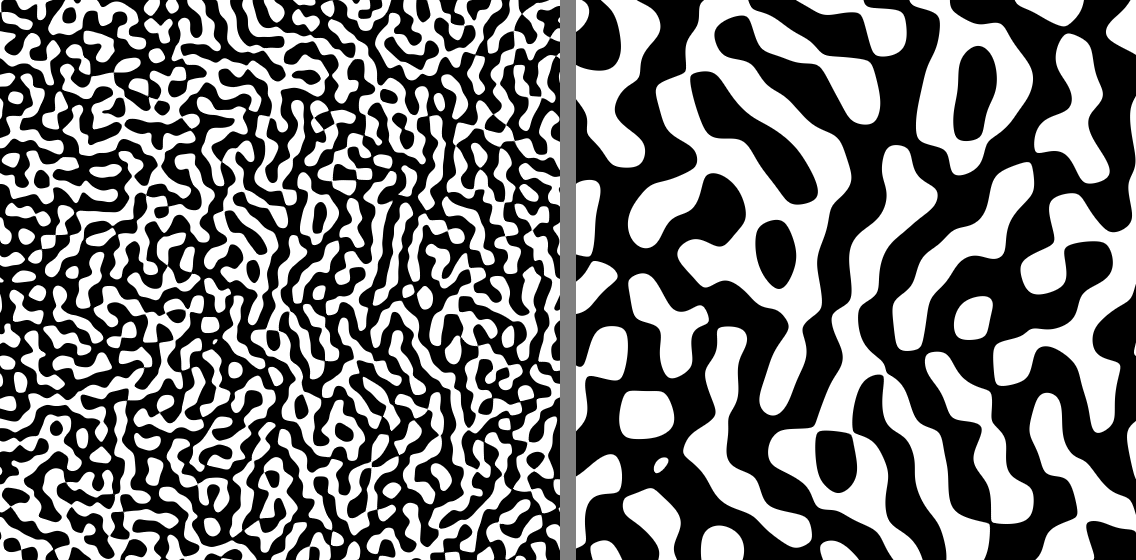
Left: the whole. Right: its middle third, enlarged.
Reproduce this texture procedurally as a WebGL 2 fragment shader.

```glsl
#version 300 es
precision highp float;
// Black and white labyrinth of short winding worms, dots and rings.
// Many small windowed waves of nearly one wavelength are scattered over a cell
// grid and summed; the sign of the sum picks the ink.

uniform vec2 u_resolution;
out vec4 fragColor;

const float WAVES_PER_CANVAS = 26.0;  // stripe periods across the canvas
const float CELL_PERIODS = 2.2;       // cell size and window radius, in periods
const int   WAVES_PER_CELL = 10;
const float FREQUENCY_JITTER = 0.12;  // relative spread of the wavelength
const float SPREAD_LOOSE = 1.57;      // half range of directions, all ways
const float SPREAD_UPRIGHT = 1.05;    // half range where stripes stand upright
const float LEAN = 0.45;              // slow drift of the main direction
const float THRESHOLD = 0.11;         // above zero gives slightly more dark
const vec3  DARK = vec3(0.0);
const vec3  LIGHT = vec3(1.0);
const float TAU = 6.2831853;

// Three random numbers from 0 to 1 for an integer lattice point.
vec3 hash3(ivec3 p) {
    uvec3 v = uvec3(p + 4096) * 1664525u + 1013904223u;
    v.x += v.y * v.z; v.y += v.z * v.x; v.z += v.x * v.y;
    v ^= v >> 16u;
    v.x += v.y * v.z; v.y += v.z * v.x; v.z += v.x * v.y;
    return vec3(v >> 8u) / 16777216.0;
}

// Main wave direction (x) and its half range (y) at a canvas position.
vec2 directionField(vec2 uv) {
    float lean = LEAN * (sin(uv.x * 5.0 + uv.y * 3.0 + 2.0)
                       + 0.6 * sin(uv.y * 9.0 - uv.x * 4.0));
    float upright = smoothstep(0.25, 0.5, uv.x)
                  * (0.75 + 0.25 * sin(uv.y * 8.0 + 4.0));
    return vec2(lean * (1.0 - 0.7 * upright),
                mix(SPREAD_LOOSE, SPREAD_UPRIGHT, upright));
}

// Sum of windowed waves around p, measured in cells.
float waveSum(vec2 p) {
    ivec2 home = ivec2(floor(p));
    float sum = 0.0;
    for (int y = -1; y <= 1; y++) {
        for (int x = -1; x <= 1; x++) {
            ivec2 cell = home + ivec2(x, y);
            vec2 centre = (vec2(cell) + 0.5) * CELL_PERIODS / WAVES_PER_CANVAS;
            vec2 direction = directionField(centre);
            for (int i = 0; i < WAVES_PER_CELL; i++) {
                vec3 place = hash3(ivec3(cell, 2 * i));
                vec2 offset = p - vec2(cell) - place.xy;
                float window = max(1.0 - dot(offset, offset), 0.0);
                if (window <= 0.0) continue;
                vec3 shape = hash3(ivec3(cell, 2 * i + 1));
                float angle = direction.x + direction.y * (2.0 * shape.x - 1.0);
                float frequency = CELL_PERIODS
                    * (1.0 + FREQUENCY_JITTER * (2.0 * shape.y - 1.0));
                float along = dot(offset, vec2(cos(angle), sin(angle)));
                sum += window * window * window
                     * cos(TAU * (frequency * along + shape.z));
            }
        }
    }
    return sum;
}

void main() {
    vec2 uv = gl_FragCoord.xy / min(u_resolution.x, u_resolution.y);
    float level = waveSum(uv * WAVES_PER_CANVAS / CELL_PERIODS) - THRESHOLD;

    // Edge ramp one pixel wide, from the local slope.
    float slope = length(vec2(dFdx(level), dFdy(level)));
    float ink = clamp(level / max(slope, 1e-4) + 0.5, 0.0, 1.0);
    fragColor = vec4(mix(DARK, LIGHT, ink), 1.0);
}
```
